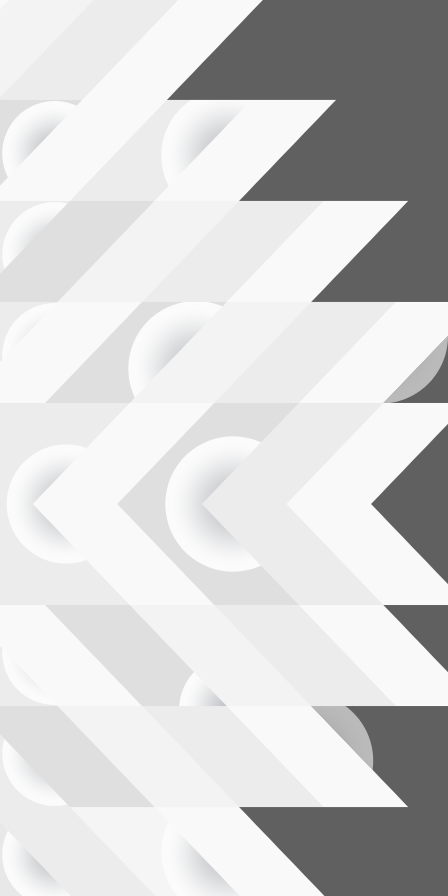
Reproduce this background procedurally as a Shadertoy shader.

```glsl
const float ROW_HEIGHT = 0.2255;
const float BAND_WIDTH = 0.1888;
const float APEX_X = 0.073;
const float SLOPE = 0.96;
const float WHITE = 0.975;
const float LIGHT = 0.953;
const float PALE = 0.925;
const float SILVER = 0.875;
const float CHARCOAL = 0.376;

float cover(float dist, float pixel) {
    return clamp(dist / pixel + 0.5, 0.0, 1.0);
}

// Disc with a bright rim and a cool grey core
vec3 paintDisc(vec3 base, vec2 p, vec2 center, float radius, float opacity, float pixel) {
    float dist = length(p - center);
    vec3 shade = mix(vec3(0.75, 0.76, 0.775), vec3(0.985), smoothstep(0.0, 0.95, dist / radius));
    return mix(base, shade, opacity * cover(radius - dist, pixel));
}

// Signed distance to the left edge of a chevron band
float chevron(vec2 p, float index) {
    float edge = APEX_X + index * BAND_WIDTH;
    return (p.x - SLOPE * abs(p.y) - edge) / length(vec2(1.0, SLOPE));
}

// Band tones, counted leftwards from the charcoal area
float bandTone(int band, float leftTone, vec4 tones) {
    if (band == 0) return CHARCOAL;
    if (band == 1) return WHITE;
    return band == 6 ? leftTone : tones[5 - band];
}

// Bands overlap from left to right, with discs tucked between them
vec3 paintRow(vec2 p, int row, bool upper, float pixel) {
    float lastIndex = row == 0 ? 4.0 : 5.0 - 2.0 * float(row);
    float side = upper ? 1.0 : -1.0;
    float leftTone = PALE;
    vec4 tones = vec4(PALE, WHITE, SILVER, PALE);
    vec4 disc = vec4(0.52, 0.0, 0.151, 3.0); // center, radius, band
    vec2 darkDisc = vec2(-1.0);
    int leftBand = 5;

    if (row == 1) {
        tones = vec4(WHITE, SILVER, LIGHT, PALE);
        disc = upper ? vec4(0.4375, 0.302, 0.151, 4.0) : vec4(0.52, -0.458, 0.12, 4.0);
        if (upper) darkDisc = vec2(0.849, 0.375);
        leftBand = 6;
    } else if (row == 2) {
        tones = vec4(PALE, SILVER, LIGHT, PALE);
        disc.w = -1.0;
        if (!upper) darkDisc = vec2(0.682, -0.573);
    } else if (row == 3) {
        leftTone = upper ? SILVER : 0.91;
        tones = upper ? vec4(SILVER, SILVER, WHITE, PALE) : vec4(0.91, 0.91, PALE, 0.96);
        disc = vec4(0.508, side * 0.778, 0.148, 2.0);
        leftBand = 4;
    } else if (row == 4) {
        leftTone = WHITE;
        tones = vec4(WHITE, WHITE, LIGHT, PALE);
        disc.w = -1.0;
        leftBand = -1;
    }

    vec2 leftCenter = row == 0 ? vec2(0.148, 0.0)
                               : vec2(0.122, side * (float(row) + 0.47) * ROW_HEIGHT);
    float leftRadius = row == 0 ? 0.133 : 0.117;
    vec3 color = vec3(leftTone);
    for (int band = 6; band >= 0; band--) {
        float mask = band == 6 ? 1.0 : cover(chevron(p, lastIndex - float(band)), pixel);
        color = mix(color, vec3(bandTone(band, leftTone, tones)), mask);
        if (band == leftBand) color = paintDisc(color, p, leftCenter, leftRadius, 1.0, pixel);
        if (band == int(disc.w)) color = paintDisc(color, p, disc.xy, disc.z, 1.0, pixel);
        if (band == 0) {
            vec3 glow = paintDisc(color, p, darkDisc, 0.151, 0.58, pixel);
            color = mix(color, glow, mask);
        }
    }
    return color;
}

void mainImage(out vec4 fragColor, in vec2 fragCoord) {
    vec2 p = fragCoord / iResolution.xy * vec2(1.0, 2.0) - vec2(0.0, 0.875);
    float pixel = 1.0 / iResolution.x;
    bool upper = p.y > 0.0;

    // Stack rows from the outside towards the middle
    vec3 color = vec3(CHARCOAL);
    for (int row = 4; row >= 0; row--) {
        float inside = float(row + 1) * ROW_HEIGHT - abs(p.y);
        color = mix(color, paintRow(p, row, upper, pixel), cover(inside, pixel));
    }
    fragColor = vec4(color, 1.0);
}
```
